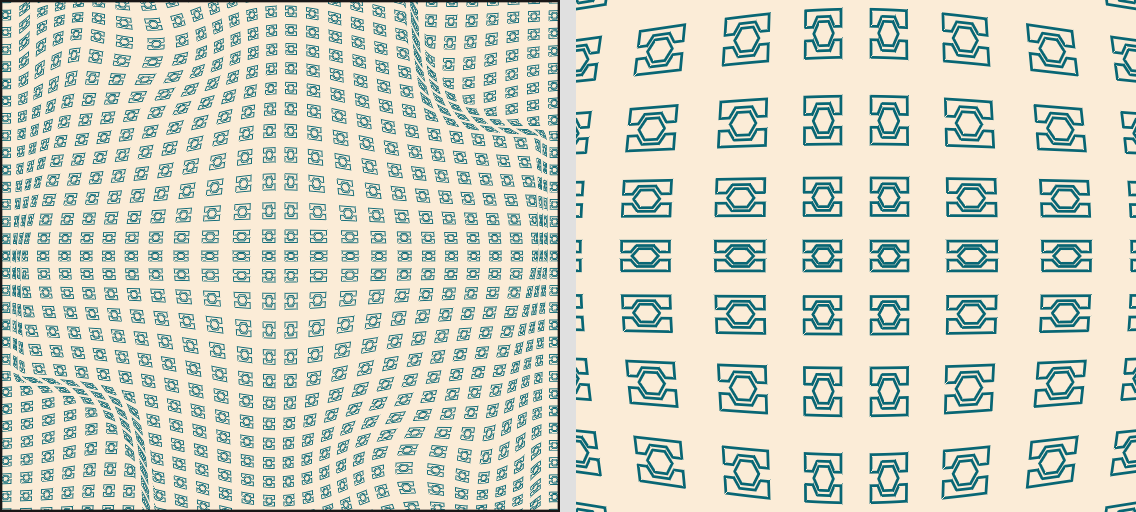
Left, the full canvas; right, a detail of the centre.
Give the GLSL for this pattern, as a Shadertoy shader.

```glsl
// Grid of bracketed hexagon tiles bent by a large central bulge with folded fronts.

const float CANVAS_WIDTH = 7.68;            // all lengths below use this scale
const vec2 TILE_PITCH = vec2(0.279, 0.236);
const vec2 TILE_HALF = vec2(0.26, 0.28);    // motif half size, as a share of the pitch
const float STROKE = 0.0125;
const float FRAME = 0.032;
const vec3 CREAM = vec3(0.984, 0.925, 0.843);
const vec3 TEAL = vec3(0.03, 0.40, 0.455);
const vec3 BLACK = vec3(0.10, 0.09, 0.09);

float bump(vec2 p, vec2 center, vec2 radius) {
    vec2 q = (p - center) / radius;
    return exp(-dot(q, q));
}

// Outward push that grows along each axis and fades across it
vec2 bulge(vec2 p, vec2 strength, vec2 core, float reach) {
    vec2 sq = p * p;
    vec2 rise = strength * sq / (sq + core * core);
    vec2 fade = 1.0 / (1.0 + sq.yx / (reach * reach));
    return sign(p) * rise * fade;
}

// Displacement in the upper half; the lower half is its half turn
vec2 displacement(vec2 p) {
    float turn = p.y < 0.0 ? -1.0 : 1.0;
    p *= turn;

    // Side margins: tight on the right, wider towards the upper left
    float margin = 3.73 - abs(p.x);
    float falloff = p.x < 0.0 ? 0.25 + 0.3 * p.y : 0.25;
    vec2 push = bulge(p, vec2(0.68, 0.90), vec2(1.20, 1.40), 2.0);
    push *= smoothstep(0.0, falloff, margin);

    // Folded front: a hyperbola across the upper right corner
    vec2 corner = max(p - vec2(1.60, 1.50), 0.0);
    float outside = smoothstep(0.42, 0.80, sqrt(corner.x * corner.y));
    vec2 pull = vec2(-0.07, -0.24) * bump(p, vec2(2.35, 2.25), vec2(0.95));
    push = mix(push, pull, outside);

    // Two softer swells in the upper left
    vec2 swell = vec2(0.32, -0.15) * bump(p, vec2(-1.35, 2.85), vec2(0.80, 0.75))
               + vec2(0.0, 0.26) * bump(p, vec2(-3.05, 3.15), vec2(0.75));
    push += swell * smoothstep(0.0, 0.45, margin);
    return push * turn;
}

float hexagon(vec2 q, float halfSize) {
    return max(q.y - halfSize + 0.05, q.x + 0.56 * q.y - halfSize);
}

// Signed fields of the bracket pair (x) and of the inner hexagon (y)
vec2 motif(vec2 p) {
    vec2 grid = (p - displacement(p)) / TILE_PITCH;
    vec2 tile = fract(grid + vec2(0.0, 0.5)) - 0.5;
    vec2 q = abs(tile) / TILE_HALF;
    float box = max(q.x, q.y) - 1.0;
    float brackets = max(max(box, 0.28 - q.y), -hexagon(q, 0.76));
    return vec2(brackets, hexagon(q, 0.55));
}

// Stroke coverage along the zero line of each field
float outline(vec2 p, float pixel, float width) {
    float h = 0.5 * pixel;
    vec2 field = motif(p);
    vec2 dx = (motif(p + vec2(h, 0.0)) - field) / h;
    vec2 dy = (motif(p + vec2(0.0, h)) - field) / h;
    vec2 dist = abs(field) / max(sqrt(dx * dx + dy * dy), 0.001);
    float nearest = min(dist.x, dist.y);
    return clamp(0.5 + (0.5 * width - nearest) / pixel, 0.0, 1.0);
}

void mainImage(out vec4 fragColor, in vec2 fragCoord) {
    float pixel = CANVAS_WIDTH / iResolution.x;
    vec2 p = (fragCoord - 0.5 * iResolution.xy) * pixel;
    vec3 color = mix(CREAM, TEAL, outline(p, pixel, STROKE));

    // Thin dark frame
    vec2 inset = 0.5 * iResolution.xy * pixel - abs(p);
    float border = min(inset.x, inset.y) - FRAME;
    color = mix(color, BLACK, clamp(0.5 - border / pixel, 0.0, 1.0));
    fragColor = vec4(color, 1.0);
}
```
